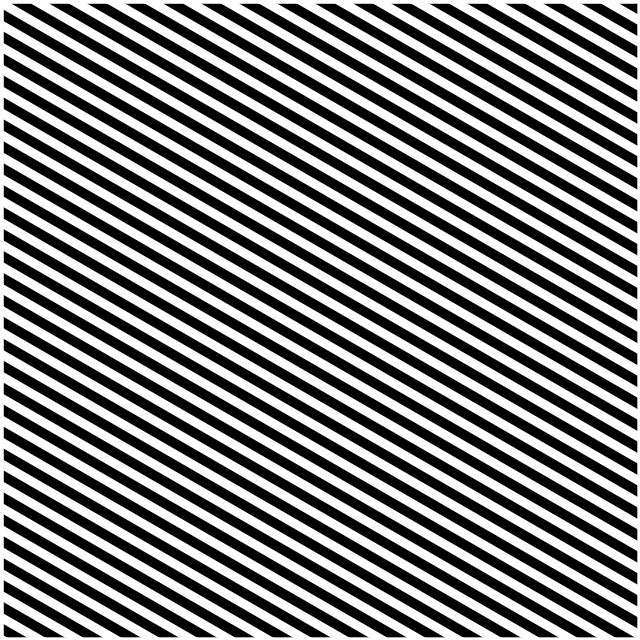
Give the GLSL for this pattern, as a WebGL 2 fragment shader.

```glsl
#version 300 es
precision highp float;
// Even black diagonal stripes on a white ground, falling to the right at 30 degrees.
// Distance across the stripes is folded with fract into one repeat,
// then the result is clipped to a square panel with a thin white margin.

#define STRIPES_PER_CANVAS 33.68
#define STRIPE_PHASE 0.56
#define BLACK_SHARE 0.52
#define TILT_DEGREES 30.0
#define PANEL_MIN vec2(0.0059, 0.0042)
#define PANEL_MAX vec2(0.9958, 0.9941)

uniform vec2 u_resolution;
out vec4 fragColor;

const vec3 INK = vec3(0.0);
const vec3 PAPER = vec3(1.0);

// Signed distance to the nearest stripe, negative inside the ink.
float stripeDistance(vec2 p) {
    float tilt = radians(TILT_DEGREES);
    float across = dot(p, vec2(sin(tilt), cos(tilt)));
    float fromCentre = abs(fract(across * STRIPES_PER_CANVAS - STRIPE_PHASE + 0.5) - 0.5);
    return (fromCentre - 0.5 * BLACK_SHARE) / STRIPES_PER_CANVAS;
}

// Signed distance to the panel edge, negative inside.
float panelDistance(vec2 p) {
    vec2 outside = max(PANEL_MIN - p, p - PANEL_MAX);
    return max(outside.x, outside.y);
}

// Coverage of a shape over one pixel width.
float coverage(float dist, float pixel) {
    return clamp(0.5 - dist / pixel, 0.0, 1.0);
}

void main() {
    vec2 p = gl_FragCoord.xy / u_resolution;
    float pixel = 1.0 / min(u_resolution.x, u_resolution.y);

    float ink = coverage(stripeDistance(p), pixel) * coverage(panelDistance(p), pixel);
    fragColor = vec4(mix(PAPER, INK, ink), 1.0);
}
```
